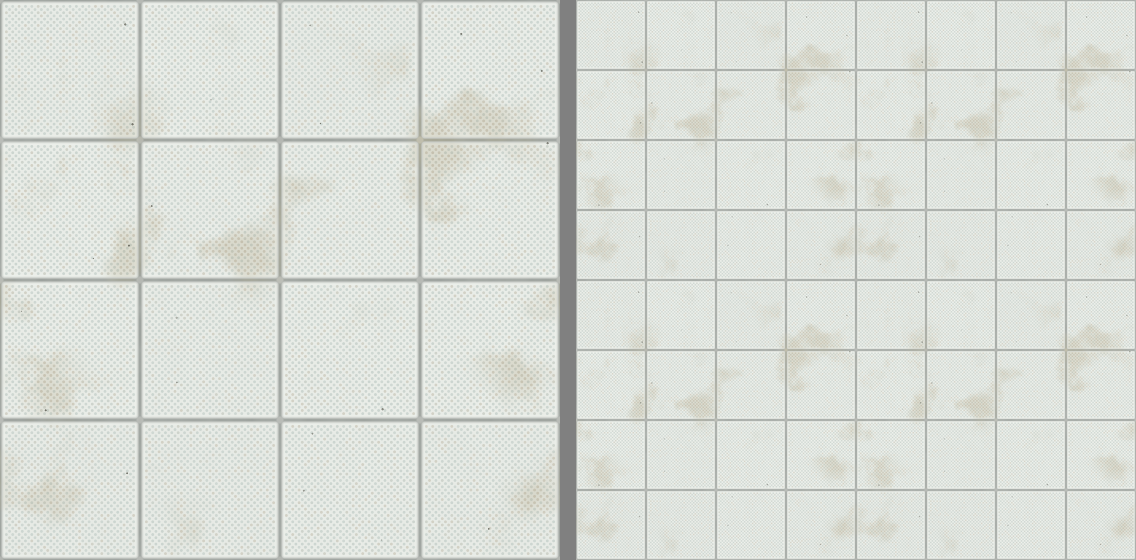
Left, the tile; right, the same tile 2 across and 2 down.
Write a WebGL 2 fragment shader that draws this texture.

```glsl
#version 300 es
precision highp float;
// Glazed ceramic tiles, four by four, with a staggered lattice of pale dots.
// Rounded-box distances give grout and soft rims; wrapping noise adds faint
// beige stains, and a jittered grid scatters tiny dark specks.

uniform vec2 u_resolution;
out vec4 fragColor;

const float TILES = 4.0;
const float DOTS = 22.0; // lattice cells along one tile

float hash(vec2 p) {
  vec3 q = fract(vec3(p.xyx) * vec3(0.1031, 0.1030, 0.0973));
  q += dot(q, q.yzx + 33.33);
  return fract((q.x + q.y) * q.z);
}

// Value noise that repeats after a whole number of cells
float wrapNoise(vec2 uv, float period, float seed) {
  vec2 p = uv * period;
  vec2 cell = floor(p);
  vec2 f = fract(p);
  f = f * f * (3.0 - 2.0 * f);
  vec2 a = mod(cell, period) + seed;
  vec2 b = mod(cell + 1.0, period) + seed;
  return mix(mix(hash(a), hash(vec2(b.x, a.y)), f.x),
             mix(hash(vec2(a.x, b.y)), hash(b), f.x), f.y);
}

float fbm(vec2 uv, float period, float seed) {
  float sum = 0.0;
  float gain = 0.5;
  for (int i = 0; i < 4; i++) {
    sum += gain * wrapNoise(uv, period, seed);
    period *= 2.0;
    gain *= 0.5;
    seed += 17.0;
  }
  return sum / 0.9375;
}

float roundedBox(vec2 p, float halfSize, float radius) {
  vec2 q = abs(p) - halfSize + radius;
  return length(max(q, 0.0)) + min(max(q.x, q.y), 0.0) - radius;
}

// One of the two interleaved dot grids: x = coverage, y = random tint
vec2 dotGrid(vec2 local, vec2 tile, float shift, float pixel) {
  vec2 g = local * DOTS + shift;
  vec2 center = (floor(g) + 0.5 - shift) / DOTS;
  float d = length(local - center) * DOTS;
  float soft = max(0.09, 0.6 * pixel * DOTS);
  float inside = step(max(abs(center.x - 0.5), abs(center.y - 0.5)), 0.46);
  float tint = hash(floor(g) + tile * 31.0 + shift * 90.0);
  return vec2(inside * (1.0 - smoothstep(0.22 - soft, 0.22 + soft, d)), tint);
}

// Few tiny marks, each kept inside its own cell
float specks(vec2 uv, float pixel) {
  float count = 10.0;
  vec2 cell = floor(uv * count);
  float pick = hash(cell + 71.0);
  vec2 center = 0.15 + 0.7 * vec2(hash(cell + 5.0), hash(cell + 43.0));
  float d = length(uv * count - cell - center) / count;
  float radius = mix(0.0010, 0.0021, hash(cell + 19.0));
  float mark = 1.0 - smoothstep(radius - 0.5 * pixel, radius + 0.5 * pixel, d);
  return mark * step(0.76, pick) * mix(0.3, 0.85, hash(cell + 57.0));
}

void main() {
  vec2 uv = gl_FragCoord.xy / u_resolution;
  float pixel = 1.0 / min(u_resolution.x, u_resolution.y);
  vec2 tile = floor(uv * TILES);
  vec2 local = fract(uv * TILES);
  float tilePixel = pixel * TILES;

  // Glaze with slight differences from tile to tile
  vec3 color = vec3(0.908, 0.922, 0.902);
  color += 0.010 * (hash(tile + 11.0) - 0.5);
  color += 0.014 * (fbm(uv, 32.0, 3.0) - 0.5);

  // Beige stains, stronger where the broad and fine noise agree
  float stain = smoothstep(0.54, 0.80, fbm(uv, 9.0, 29.0));
  stain *= smoothstep(0.30, 0.75, wrapNoise(uv, 5.0, 61.0));

  // Staggered dots, a few of them warmer
  for (int i = 0; i < 2; i++) {
    vec2 spot = dotGrid(local, tile, 0.5 * float(i), tilePixel);
    float warm = smoothstep(0.65, 1.0, spot.y + 0.5 * stain);
    vec3 dotColor = mix(vec3(0.790, 0.828, 0.808), vec3(0.825, 0.818, 0.772), warm);
    color = mix(color, dotColor, spot.x * mix(0.80, 1.0, spot.y));
  }
  color = mix(color, color * vec3(0.935, 0.920, 0.885), stain);

  // Bright rim, shaded edge, then the grout with its paler crossings
  float edge = -roundedBox(local - 0.5, 0.5, 0.035);
  color += 0.010 * smoothstep(0.015, 0.03, edge) * (1.0 - smoothstep(0.03, 0.05, edge));
  color = mix(color, vec3(0.790, 0.803, 0.785), 1.0 - smoothstep(0.010, 0.030, edge));
  vec2 toSide = 0.5 - abs(local - 0.5);
  float soft = max(0.006, 0.7 * tilePixel);
  float crossing = 1.0 - smoothstep(0.018, 0.032, length(toSide));
  vec3 grout = mix(vec3(0.635, 0.655, 0.637), vec3(0.715, 0.727, 0.708), crossing);
  grout += 0.05 * (fbm(uv, 40.0, 83.0) - 0.5);
  grout = mix(grout, grout * vec3(1.04, 1.01, 0.94), stain);
  color = mix(color, grout, 1.0 - smoothstep(0.010 - soft, 0.010 + soft, edge));

  color = mix(color, vec3(0.36, 0.36, 0.32), specks(uv, pixel));
  fragColor = vec4(color, 1.0);
}
```
